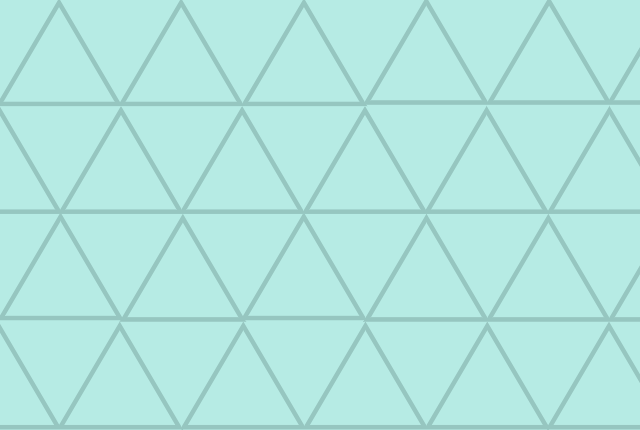
Give the GLSL for this pattern, as a WebGL 1 fragment shader.

```glsl
precision highp float;
// Staggered rows of outlined triangles, teal on pale aqua, placed slightly unevenly.
uniform vec2 u_resolution;

// All lengths are fractions of the canvas height, with y pointing down.
const vec2 PITCH = vec2(0.2839, 0.2506);        // spacing of columns and rows
const vec2 FIRST_BASE = vec2(0.1390, 0.2417);   // middle of the first base line
const float TRIANGLE_HEIGHT = 0.2355;
const float SIDE_SLOPE = 0.587;                 // half width gained per unit of height
const float LINE_WIDTH = 0.0105;
const float SIDE_JITTER = 0.0028;
const float BASE_LIFT = 0.0033;

const vec3 BACKGROUND = vec3(0.714, 0.922, 0.894);
const vec3 LINE_COLOR = vec3(0.588, 0.776, 0.753);

float hash(vec2 p) {
  vec3 q = fract(vec3(p.xyx) * 0.1031);
  q += dot(q, q.yzx + 33.33);
  return fract((q.x + q.y) * q.z);
}

// Mitred signed distance to a triangle whose base is centred on the origin.
float triangleDistance(vec2 p, float height, float slope) {
  float side = (abs(p.x) - (p.y + height) * slope) / sqrt(1.0 + slope * slope);
  return max(side, p.y);
}

// Half a column of shift on every second row.
float rowShift(float row) {
  return -0.5 * mod(row, 2.0) * PITCH.x;
}

// Small sideways drift, and a lift of some bases on the even rows.
vec2 placementError(vec2 cell) {
  float drift = (hash(cell + 17.0) - 0.5) * 2.0 * SIDE_JITTER;
  float lifted = step(0.6, hash(cell + 41.0)) * (1.0 - mod(cell.y, 2.0));
  return vec2(drift, -BASE_LIFT * lifted);
}

// Distance to the nearest outline, including those of neighbouring cells.
float outlineDistance(vec2 p) {
  float nearest = 1.0;
  float homeRow = floor(p.y / PITCH.y);
  for (int j = -1; j <= 1; j++) {
    float row = homeRow + float(j);
    float firstX = FIRST_BASE.x + rowShift(row);
    float homeColumn = floor((p.x - firstX) / PITCH.x + 0.5);
    for (int i = -1; i <= 1; i++) {
      vec2 cell = vec2(homeColumn + float(i), row);
      vec2 base = vec2(firstX, FIRST_BASE.y) + cell * PITCH + placementError(cell);
      float d = triangleDistance(p - base, TRIANGLE_HEIGHT, SIDE_SLOPE);
      nearest = min(nearest, abs(d));
    }
  }
  return nearest - 0.5 * LINE_WIDTH;
}

void main() {
  float pixel = 1.0 / u_resolution.y;
  vec2 p = vec2(gl_FragCoord.x, u_resolution.y - gl_FragCoord.y) * pixel;
  float coverage = 1.0 - smoothstep(-0.6 * pixel, 0.6 * pixel, outlineDistance(p));
  gl_FragColor = vec4(mix(BACKGROUND, LINE_COLOR, coverage), 1.0);
}
```
